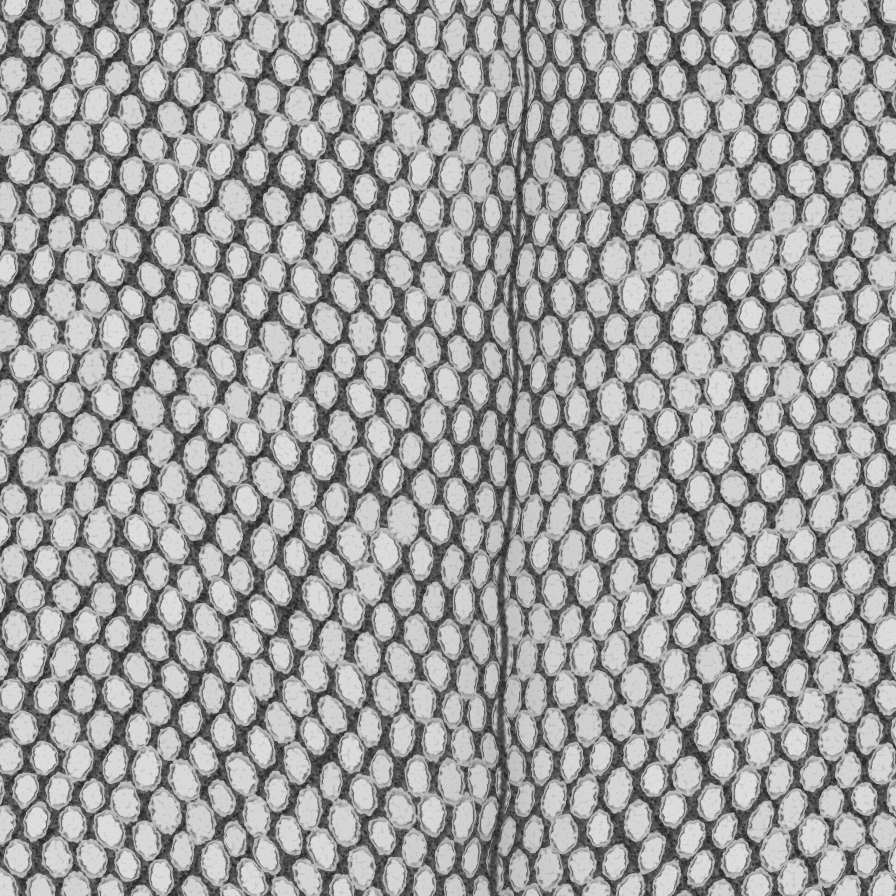
Reproduce this texture procedurally as a Shadertoy shader.

```glsl
const float ROWS = 25.0;                  // hole rows along the seam
const float COLUMNS = 25.0;               // hole columns per canvas, far from the seam
const float SQUEEZE = 0.75;               // extra columns gathered at the seam
const float SQUEEZE_REACH = 0.042;
const float ROW_FAN = 0.10;               // rows tighten towards the sides
const vec2 SAG = vec2(0.12, 0.055);       // droop of the rows, left and right of the seam
const vec2 HOLE = vec2(0.385, 0.57);      // half size of a hole in cell units
const float CENTER_JITTER = 0.12;
const float SIZE_JITTER = 0.20;
const float RAGGED = 0.20;
const float GRAIN_SCALE = 115.0;
const float SEAM_WIDTH = 0.0035;

const vec3 CLOTH = vec3(0.86);
const vec3 RIM = vec3(0.74);
const vec3 RIM_SHADOW = vec3(0.40);
const vec3 THREAD_LIGHT = vec3(0.47);
const vec3 THREAD_DARK = vec3(0.16);

vec2 hash2(vec2 p) {
    vec2 s = vec2(dot(p, vec2(127.1, 311.7)), dot(p, vec2(269.5, 183.3)));
    return fract(sin(s) * 43758.55);
}

// Cellular noise: distance to the nearest scattered point
float cellular(vec2 p) {
    vec2 cell = floor(p);
    float nearest = 2.0;
    for (int j = -1; j <= 1; j++)
    for (int i = -1; i <= 1; i++) {
        vec2 id = cell + vec2(i, j);
        nearest = min(nearest, length(id + hash2(id) - p));
    }
    return nearest;
}

// Slow drift of the stretched net
vec2 drift(vec2 p) {
    return 0.0028 * vec2(sin(p.y * 17.0 + 4.0 * p.x) + sin(p.y * 41.0 - p.x * 23.0),
                         sin(p.x * 19.0 + 5.0 * p.y) + sin(p.x * 37.0 + p.y * 29.0));
}

// Lattice coordinates: x counts columns away from the seam, y counts rows
vec2 netCoords(vec2 p, float away, float side) {
    float spread = smoothstep(0.0, 0.5, away);
    float column = away * COLUMNS + SQUEEZE * (1.0 - exp(-away / SQUEEZE_REACH));
    float sag = mix(SAG.x, SAG.y, side) * spread;
    float row = ROWS * ((p.y - 0.5) * (1.0 + ROW_FAN * spread) - sag);
    return vec2(column, row + 0.4 * side);
}

// Nearest hole: xy is the scaled offset from its centre, z its random tone
vec3 nearestHole(vec2 net, float side) {
    vec3 best = vec3(9.0, 9.0, 0.0);
    for (int j = -1; j <= 1; j++) {
        float row = floor(net.y) + float(j);
        float stagger = 0.5 * mod(row, 2.0);
        vec2 id = vec2(floor(net.x - stagger + 0.5), row);
        vec2 rnd = hash2(id + 57.0 * side);
        vec2 center = id + vec2(stagger, 0.5) + CENTER_JITTER * (rnd - 0.5);
        float size = 1.0 + SIZE_JITTER * (fract(rnd.x * 7.3 + rnd.y) - 0.5);
        vec2 offset = (net - center) / (HOLE * size);
        if (length(offset) < length(best.xy)) best = vec3(offset, rnd.y);
    }
    return best;
}

void mainImage(out vec4 fragColor, in vec2 fragCoord) {
    vec2 uv = fragCoord / iResolution.xy;
    vec2 p = uv + drift(uv);
    float soft = max(0.05, 55.0 / iResolution.y);

    float fromSeam = p.x - (0.553 + 0.033 * uv.y);
    float side = step(0.0, fromSeam);
    float away = abs(fromSeam);

    // Grain and twisted fibres
    float grain = cellular(uv * GRAIN_SCALE);
    float fine = cellular(uv * GRAIN_SCALE * 2.1 + 31.0);
    float fibre = 0.5 + 0.25 * sin(dot(uv, vec2(430.0, 310.0)) + 5.0 * grain)
                      + 0.25 * sin(dot(uv, vec2(-390.0, 350.0)) + 5.0 * fine);

    vec3 hole = nearestHole(netCoords(p, away, side), side);
    float r = length(hole.xy) + RAGGED * (grain - 0.5) + 0.5 * RAGGED * (fine - 0.5);

    // Threads, with one diagonal direction in deeper shade
    float diagonal = smoothstep(-0.2, 0.7, hole.x * hole.y) * smoothstep(0.02, 0.2, away);
    float tone = 0.55 * fibre + 0.7 * fine - 0.05 - 0.28 * diagonal;
    vec3 thread = mix(THREAD_DARK, THREAD_LIGHT, clamp(tone, 0.0, 1.0));

    // Cloth seen through the hole, with a broken shadow inside a pale rim
    vec3 cloth = CLOTH * (0.96 + 0.05 * hole.z) - 0.07 * smoothstep(0.5, 0.9, fine);
    cloth = mix(cloth, RIM, smoothstep(0.72, 0.95, r));
    float flank = smoothstep(0.1, 0.8, abs(hole.x));
    float broken = smoothstep(0.2, 0.65, grain + 0.3 * hole.z) * mix(0.4, 1.0, flank);
    float ring = exp(-pow((r - 0.81) / 0.075, 2.0));
    cloth = mix(cloth, RIM_SHADOW, ring * broken);

    vec3 color = mix(cloth, thread, smoothstep(1.0 - soft, 1.0 + soft, r));

    // Seam, heavier towards the bottom
    float width = SEAM_WIDTH * (1.3 - 0.6 * uv.y) * (0.7 + 0.6 * grain);
    float seam = 1.0 - smoothstep(0.4 * width, 1.6 * width, away);
    color = mix(color, thread * 0.8, seam * 0.9);
    color *= 1.0 - 0.12 * exp(-away / 0.05) * (1.0 - 0.5 * uv.y);

    fragColor = vec4(clamp(color, 0.0, 1.0), 1.0);
}
```
